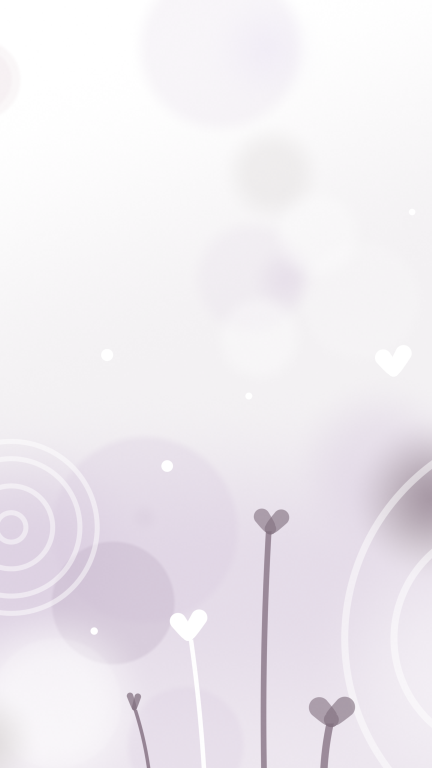
Reproduce this background procedurally as a Shadertoy shader.

```glsl
// Pale lavender backdrop: soft translucent discs over a white-to-lilac wash,
// with thin rings, small dots and heart-shaped sprouts on slender stems.
// Everything is layered back to front from distance functions.

const float CANVAS_HEIGHT = 16.0 / 9.0;   // canvas width is 1
const float GRAIN = 0.004;
const float RING_WIDTH = 0.0058;
const float RING_ALPHA = 0.50;

const vec3 WHITE = vec3(1.0);
const vec3 PAPER = vec3(0.953, 0.945, 0.953);
const vec3 MIST = vec3(0.940, 0.920, 0.946);
const vec3 LILAC = vec3(0.898, 0.864, 0.912);
const vec3 VIOLET = vec3(0.845, 0.790, 0.870);
const vec3 MAUVE = vec3(0.745, 0.680, 0.765);
const vec3 STONE = vec3(0.865, 0.850, 0.848);
const vec3 SHADOW = vec3(0.600, 0.535, 0.590);
const vec3 PLUM = vec3(0.520, 0.450, 0.510);
const vec3 STEM = vec3(0.530, 0.455, 0.520);

// Centre and radius of each dot
const vec3 DOTS[5] = vec3[5](
    vec3(0.248, 0.956, 0.0140), vec3(0.387, 0.699, 0.0135),
    vec3(0.576, 0.861, 0.0080), vec3(0.218, 0.317, 0.0085),
    vec3(0.954, 1.287, 0.0075));
const float LEFT_RINGS[4] = float[4](0.034, 0.096, 0.159, 0.199);

float hash(vec2 p) {
    vec3 q = fract(vec3(p.xyx) * 0.1031);
    q += dot(q, q.yzx + 33.33);
    return fract((q.x + q.y) * q.z);
}

// Antialiased coverage of a signed distance
float cover(float d) {
    float px = 1.0 / iResolution.x;
    return 1.0 - smoothstep(-0.7 * px, 0.7 * px, d);
}

// Translucent disc; softness spreads its edge to both sides
void disc(inout vec3 col, vec2 p, vec2 centre, float radius, float softness, vec3 tint, float alpha) {
    float d = length(p - centre) - radius;
    col = mix(col, tint, alpha * (1.0 - smoothstep(-softness, softness, d)));
}

void ring(inout vec3 col, vec2 p, vec2 centre, float radius, float halfWidth) {
    float d = abs(length(p - centre) - radius) - halfWidth;
    col = mix(col, WHITE, RING_ALPHA * cover(d));
}

// Capsule that widens from its root to its tip
float petal(vec2 p, vec2 tip, float size) {
    float h = clamp(dot(p, tip) / dot(tip, tip), 0.0, 1.0);
    return length(p - tip * h) - size * mix(0.72, 1.0, sqrt(h));
}

// Two overlapping petals form a heart rooted at base
void heart(inout vec3 col, vec2 p, vec2 base, vec2 left, vec2 right, float size, vec3 tint, float alpha) {
    col = mix(col, tint, alpha * cover(petal(p - base, left, size)));
    col = mix(col, tint * mix(0.9, 1.0, alpha), alpha * cover(petal(p - base, right, size)));
}

// Stem from the lower edge (x = foot) up to top, bowed sideways
void stem(inout vec3 col, vec2 p, float foot, vec2 top, float bow, float halfWidth, vec3 tint, float alpha) {
    float t = p.y / top.y;
    float middle = mix(foot, top.x, t) + bow * 4.0 * t * (1.0 - t);
    float slope = (top.x - foot + bow * 4.0 * (1.0 - 2.0 * t)) / top.y;
    float d = abs(p.x - middle) / sqrt(1.0 + slope * slope) - halfWidth;
    col = mix(col, tint, alpha * cover(max(d, p.y - top.y)));
}

vec3 wash(vec2 p) {
    vec3 col = mix(LILAC, PAPER, smoothstep(0.46, 0.88, p.y));
    col = mix(col, MIST, 0.7 * smoothstep(0.38, 0.0, p.y));
    float whiteness = smoothstep(0.95, 1.75, p.y + 0.35 * (0.5 - p.x));
    return mix(col, WHITE, whiteness);
}

void softDiscs(inout vec3 col, vec2 p) {
    // Upper half
    disc(col, p, vec2(0.510, 1.667), 0.185, 0.025, LILAC, 0.28);
    disc(col, p, vec2(0.615, 1.665), 0.060, 0.090, vec3(0.90, 0.87, 0.95), 0.35);
    disc(col, p, vec2(0.630, 1.377), 0.085, 0.040, STONE, 0.36);
    disc(col, p, vec2(0.580, 1.134), 0.122, 0.025, LILAC, 0.26);
    disc(col, p, vec2(0.660, 1.130), 0.045, 0.045, VIOLET, 0.32);
    disc(col, p, vec2(0.736, 1.234), 0.090, 0.025, WHITE, 0.30);
    disc(col, p, vec2(0.835, 1.083), 0.135, 0.020, WHITE, 0.16);
    disc(col, p, vec2(0.600, 0.995), 0.088, 0.025, WHITE, 0.34);
    disc(col, p, vec2(-0.045, 1.593), 0.092, 0.006, vec3(0.95, 0.92, 0.93), 0.40);
    disc(col, p, vec2(-0.045, 1.593), 0.072, 0.006, vec3(0.94, 0.90, 0.92), 0.35);
    // Lower half
    disc(col, p, vec2(0.880, 0.700), 0.140, 0.080, VIOLET, 0.36);
    disc(col, p, vec2(0.995, 0.600), 0.105, 0.080, STONE, 0.45);
    disc(col, p, vec2(1.000, 0.625), 0.090, 0.110, SHADOW, 0.82);
    disc(col, p, vec2(0.335, 0.551), 0.215, 0.012, VIOLET, 0.30);
    disc(col, p, vec2(0.335, 0.580), 0.020, 0.020, MAUVE, 0.12);
    disc(col, p, vec2(0.060, 0.480), 0.180, 0.130, VIOLET, 0.55);
    disc(col, p, vec2(0.262, 0.382), 0.142, 0.005, MAUVE, 0.34);
    disc(col, p, vec2(0.430, 0.053), 0.134, 0.010, VIOLET, 0.25);
    disc(col, p, vec2(0.120, 0.150), 0.165, 0.080, WHITE, 0.58);
    disc(col, p, vec2(0.130, 0.150), 0.150, 0.006, WHITE, 0.15);
    disc(col, p, vec2(-0.040, 0.060), 0.070, 0.070, STONE, 0.85);
    disc(col, p, vec2(1.050, 0.250), 0.200, 0.150, WHITE, 0.42);
}

void mainImage(out vec4 fragColor, in vec2 fragCoord) {
    vec2 p = fragCoord / iResolution.xy * vec2(1.0, CANVAS_HEIGHT);
    vec3 col = wash(p);
    softDiscs(col, p);

    // Rings and dots
    for (int i = 0; i < 4; i++)
        ring(col, p, vec2(0.026, 0.557), LEFT_RINGS[i], RING_WIDTH);
    for (int i = 0; i < 2; i++)
        ring(col, p, vec2(1.300 - 0.124 * float(i), 0.300), 0.502 - 0.238 * float(i), RING_WIDTH * 1.4);
    for (int i = 0; i < DOTS.length(); i++)
        col = mix(col, WHITE, cover(length(p - DOTS[i].xy) - DOTS[i].z));

    // Stems, then hearts
    stem(col, p, 0.472, vec2(0.442, 0.297), 0.003, 0.0052, WHITE, 0.95);
    stem(col, p, 0.611, vec2(0.622, 0.548), -0.005, 0.0066, STEM, 0.80);
    stem(col, p, 0.750, vec2(0.764, 0.103), -0.002, 0.0085, STEM, 0.80);
    stem(col, p, 0.344, vec2(0.313, 0.135), 0.003, 0.0040, STEM, 0.85);
    heart(col, p, vec2(0.911, 0.920), vec2(-0.024, 0.030), vec2(0.023, 0.040), 0.0190, WHITE, 1.0);
    heart(col, p, vec2(0.436, 0.308), vec2(-0.024, 0.032), vec2(0.025, 0.040), 0.0190, WHITE, 1.0);
    heart(col, p, vec2(0.626, 0.554), vec2(-0.020, 0.028), vec2(0.025, 0.026), 0.0185, PLUM, 0.62);
    heart(col, p, vec2(0.767, 0.112), vec2(-0.028, 0.028), vec2(0.031, 0.029), 0.0240, PLUM, 0.62);
    heart(col, p, vec2(0.311, 0.139), vec2(-0.010, 0.028), vec2(0.008, 0.026), 0.0075, PLUM, 0.75);

    col += GRAIN * (hash(floor(p * 288.0)) - 0.5);
    fragColor = vec4(clamp(col, 0.0, 1.0), 1.0);
}
```
